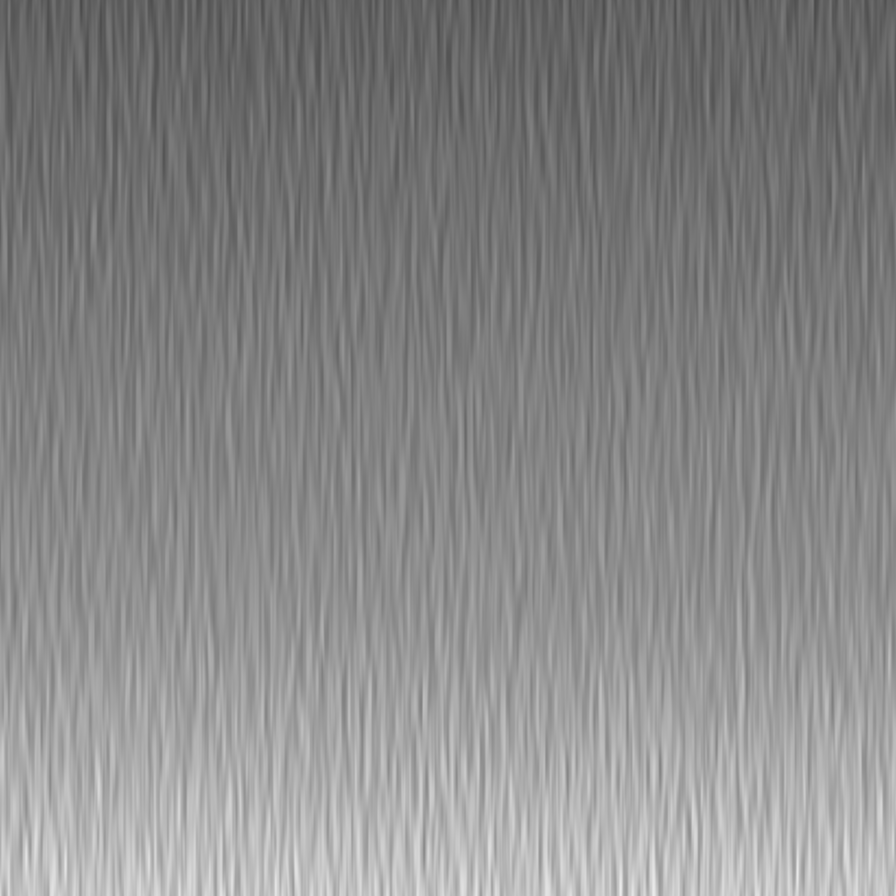
Reproduce this texture procedurally as a WebGL 1 fragment shader.

```glsl
precision highp float;

uniform vec2 u_resolution;

float hash(vec2 p) {
  vec3 q = fract(vec3(p.xyx) * vec3(0.1031, 0.1030, 0.0973));
  q += dot(q, q.yzx + 33.33);
  return fract((q.x + q.y) * q.z);
}

// Smooth value noise along one column, with a random vertical phase
float columnNoise(float column, float y, float seed) {
  float shifted = y + 17.0 * hash(vec2(column, seed));
  float cell = floor(shifted);
  float blend = smoothstep(0.0, 1.0, shifted - cell);
  float below = hash(vec2(column + seed * 7.0, cell));
  float above = hash(vec2(column + seed * 7.0, cell + 1.0));
  return mix(below, above, blend);
}

// Neighbouring columns blended into soft streaks, centred on zero
float streaks(vec2 p, float seed) {
  float column = floor(p.x);
  float blend = smoothstep(0.0, 1.0, p.x - column);
  float left = columnNoise(column, p.y, seed);
  float right = columnNoise(column + 1.0, p.y, seed);
  return mix(left, right, blend) - 0.5;
}

// Streaks less their surroundings, so that they do not clump into patches
float evenStreaks(vec2 p, float seed) {
  vec2 side = vec2(2.0, 0.0);
  float around = streaks(p - side, seed) + streaks(p + side, seed);
  return streaks(p, seed) - 0.3 * around;
}

// Steady ramp with an extra glow near the lower edge
float sheen(float y, float topTone, float rise, float glow) {
  float lower = pow(max(0.0, 1.0 - y / 0.35), 1.3);
  return topTone + rise * (1.0 - y) + glow * lower;
}

void main() {
  vec2 uv = gl_FragCoord.xy / u_resolution;

  // Slight sideways drift keeps the streaks from being ruler straight
  vec2 brushed = uv;
  brushed.x += 0.0015 * streaks(uv * vec2(50.0, 12.0), 3.0);

  // Coarse and fine brush marks
  float grain = 0.42 * evenStreaks(brushed * vec2(300.0, 18.0), 11.0)
              + 0.27 * evenStreaks(brushed * vec2(410.0, 23.0), 23.0);

  // Contrast grows where the metal catches the light
  float contrast = 0.25 + 0.21 * (1.0 - smoothstep(0.0, 0.4, uv.y));
  float tone = sheen(uv.y, 0.38, 0.275, 0.11) + contrast * grain;

  gl_FragColor = vec4(vec3(clamp(tone, 0.0, 1.0)), 1.0);
}
```
